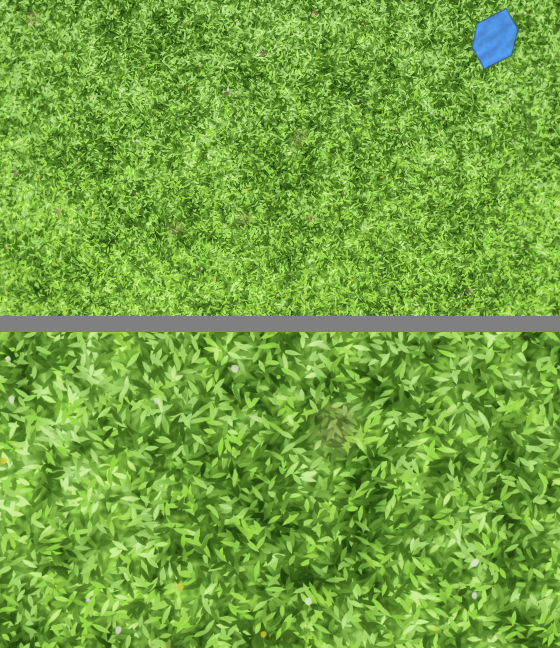
Top, the full canvas; bottom, a detail of the centre.
This texture is drawn by a WebGL 2 fragment shader. Its source:

```glsl
#version 300 es
precision highp float;
// Sunlit meadow seen from above, with small flowers, dry spots and a blue sheet.

uniform vec2 u_resolution;
out vec4 fragColor;

// Lengths are in canvas heights.
const vec3 DEEP = vec3(0.13, 0.27, 0.05);
const vec3 SHADE = vec3(0.27, 0.44, 0.12);
const vec3 GRASS = vec3(0.43, 0.63, 0.22);
const vec3 LIME = vec3(0.60, 0.84, 0.27);
const vec3 PALE = vec3(0.63, 0.82, 0.43);
const vec3 GLINT = vec3(0.84, 0.96, 0.66);
const vec3 STRAW = vec3(0.60, 0.62, 0.36);
const vec3 SOIL = vec3(0.56, 0.47, 0.38);
const vec3 SHEET = vec3(0.32, 0.58, 0.88);
const float BLADE_CELL = 0.013;
const float BLADE_HALF_LENGTH = 0.010;
const float BLADE_HALF_WIDTH = 0.0026;
const int BLADE_LAYERS = 3;
const float TONE_SPREAD = 3.3;
const vec2 SHEET_CORNERS[6] = vec2[6](
    vec2(1.602, 0.975), vec2(1.641, 0.907), vec2(1.620, 0.824),
    vec2(1.532, 0.780), vec2(1.493, 0.850), vec2(1.509, 0.926));

vec2 hash2(vec2 c) {
    vec3 a = fract(c.xyx * vec3(0.1031, 0.1030, 0.0973));
    a += dot(a, a.yzx + 33.33);
    return fract((a.xx + a.yz) * a.zy);
}

float cornerSlope(vec2 cell, vec2 offset) {
    float angle = 6.2832 * hash2(cell + 71.0).x;
    return dot(vec2(cos(angle), sin(angle)), offset);
}

// Gradient noise, scaled to a deviation of about one.
float noise(vec2 p) {
    vec2 i = floor(p), f = fract(p);
    vec2 w = f * f * f * (f * (f * 6.0 - 15.0) + 10.0);
    vec2 e = vec2(1.0, 0.0);
    float low = mix(cornerSlope(i, f), cornerSlope(i + e, f - e), w.x);
    float high = mix(cornerSlope(i + e.yx, f - e.yx), cornerSlope(i + 1.0, f - 1.0), w.x);
    return 4.0 * mix(low, high, w.y);
}

// Tapered blades with random lean and brightness, laid over the ground tone.
float layBlades(float tone, vec2 p, float patchTone, float lean, float soft) {
    for (int layer = 0; layer < BLADE_LAYERS; layer++) {
        vec2 shift = vec2(37.3, 19.7) * float(layer + 1);
        vec2 q = p / BLADE_CELL + shift;
        for (int k = 0; k < 9; k++) {
            vec2 cell = floor(q) + vec2(k % 3 - 1, k / 3 - 1);
            vec2 rnd = hash2(cell + 200.0);
            vec2 d = (q - cell - hash2(cell + 500.0)) * BLADE_CELL;
            float angle = lean + 3.0 * (rnd.x - 0.5);
            vec2 axis = vec2(cos(angle), sin(angle));
            float along = dot(d, axis) / (BLADE_HALF_LENGTH * mix(0.6, 1.15, rnd.y));
            float across = abs(dot(d, vec2(-axis.y, axis.x)));
            float width = BLADE_HALF_WIDTH * (1.0 - along * along);
            float cover = 1.0 - smoothstep(-soft, soft, across - width);
            cover *= step(abs(along), 1.15);
            float light = fract(rnd.x * 7.0 + rnd.y * 13.0);
            tone = mix(tone, patchTone + TONE_SPREAD * (light - 0.45), cover);
        }
    }
    return tone;
}

vec3 grassColor(float tone, float warmth) {
    vec3 bright = mix(PALE, LIME, warmth);
    vec3 c = mix(DEEP, SHADE, smoothstep(-2.4, -1.2, tone));
    c = mix(c, GRASS, clamp((tone + 1.2) / 0.95, 0.0, 1.0));
    c = mix(c, bright, clamp((tone + 0.25) / 0.95, 0.0, 1.0));
    return mix(c, GLINT, 0.8 * smoothstep(0.9, 2.3, tone));
}

// Coverage of rare ragged spots, at most one per cell.
float spots(vec2 p, float cellSize, float radius, float chance, float seed, float soft) {
    vec2 q = p / cellSize, cell = floor(q);
    vec2 center = 0.3 + 0.4 * hash2(cell + seed);
    float d = length(q - cell - center) * cellSize - radius * (1.0 + 0.25 * noise(p * 110.0));
    return step(hash2(cell + seed + 90.0).x, chance) * (1.0 - smoothstep(-soft, soft, d));
}

float sheetDistance(vec2 p) {
    float nearest = 1e3, inside = -1e3;
    for (int i = 0; i < 6; i++) {
        vec2 a = SHEET_CORNERS[i], edge = SHEET_CORNERS[(i + 1) % 6] - a, r = p - a;
        nearest = min(nearest, length(r - edge * clamp(dot(r, edge) / dot(edge, edge), 0.0, 1.0)));
        inside = max(inside, dot(r, normalize(vec2(-edge.y, edge.x))));
    }
    return inside > 0.0 ? nearest : -nearest;
}

void main() {
    vec2 p = gl_FragCoord.xy / u_resolution.y;
    vec2 uv = gl_FragCoord.xy / u_resolution;
    float px = 1.0 / u_resolution.y;
    float rim = smoothstep(0.3, 0.5, abs(uv.x - 0.5));

    // Broad light, clumps and fine ground texture.
    float patchTone = 0.22 * noise(p * 5.0) + 0.33 * noise(p * 19.0 + 8.0)
        + 0.30 * noise(p * 43.0 + 31.0) + 0.35 * (0.5 - uv.y) + 0.25 * rim - 0.1;
    float ground = patchTone - 0.7 + 0.5 * noise(p * 120.0);
    float lean = 0.6 + 0.5 * noise(p * 2.3 + 4.0);
    float soft = max(0.7 * px, 0.0011) * (1.0 + 0.6 * rim);
    float tone = layBlades(ground, p, patchTone, lean, soft);
    float warmth = smoothstep(-0.8, 0.8, 0.5 * noise(p * 30.0 + 50.0) + 1.5 * (0.5 - uv.y));
    vec3 color = grassColor(tone, warmth);

    // Thin straw, dry soil and flowers.
    color = mix(color, STRAW * (0.9 + 0.1 * tone), 0.5 * spots(p, 0.21, 0.022, 0.12, 11.0, 0.02));
    color = mix(color, SOIL * (1.0 + 0.2 * tone), 0.75 * spots(p, 0.13, 0.009, 0.09, 23.0, 0.005));
    color = mix(color, vec3(0.88, 0.90, 0.84), 0.8 * spots(p, 0.041, 0.0035, 0.07, 47.0, px));
    color = mix(color, vec3(0.84, 0.78, 0.20), 0.8 * spots(p, 0.047, 0.003, 0.06, 61.0, px));

    // Creased sheet with a dark hem.
    float d = sheetDistance(p);
    float crease = noise(vec2(p.x + p.y, 3.0 * (p.y - p.x)) * 11.0);
    vec3 cloth = SHEET * (1.0 + 0.05 * crease + 0.02 * noise(p * 70.0));
    cloth *= 1.0 - 0.4 * smoothstep(-0.006, 0.0, d);
    color = mix(color, cloth, 1.0 - smoothstep(-px, px, d));
    fragColor = vec4(clamp(color, 0.0, 1.0), 1.0);
}
```
